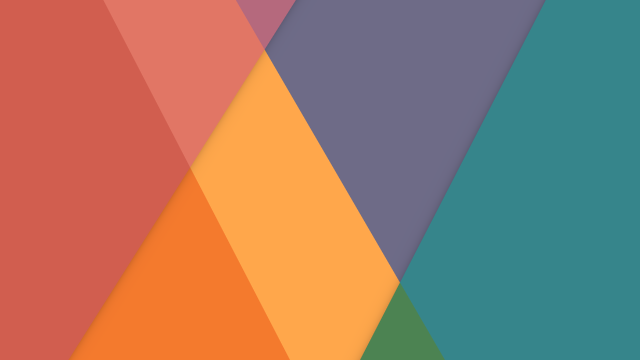
Reproduce this background procedurally as a Shadertoy shader.

```glsl
// Flat overlapping paper bands in warm and cool colours, with soft shadows along the slanted sheet edges.

// Signed distance to a slanted line through the bottom and top of the canvas; positive on its right.
float slant(vec2 p, float bottom, float top) {
    return (p.x - mix(bottom, top, p.y)) / length(vec2(1.0, top - bottom));
}

// Antialiased coverage of the right side of a line.
float cover(float d) {
    return clamp(d * iResolution.y + 0.5, 0.0, 1.0);
}

// Darkening that fades with distance from a raised edge.
float shadow(float d) {
    return 1.0 - 0.14 * exp(-max(d, 0.0) / 0.011);
}

void mainImage(out vec4 fragColor, in vec2 fragCoord) {
    vec2 p = fragCoord / iResolution.xy * vec2(16.0 / 9.0, 1.0);

    // Four edges: two sheets and the two sides of the translucent stripe
    float redEdge = slant(p, 0.190, 0.822);
    float tealEdge = slant(p, 1.000, 1.516);
    float stripeIn = cover(slant(p, 0.8056, 0.287));
    float stripeOut = cover(slant(p, 1.236, 0.655));

    // Middle sheet: orange, pale stripe, violet
    vec3 middle = mix(vec3(0.957, 0.478, 0.178), vec3(1.0, 0.655, 0.294), stripeIn);
    middle = mix(middle, vec3(0.43, 0.42, 0.53), stripeOut);
    middle *= shadow(redEdge) * shadow(-tealEdge);

    // Left sheet: red, pale stripe, rose
    vec3 left = mix(vec3(0.82, 0.37, 0.31), vec3(0.882, 0.463, 0.396), stripeIn);
    left = mix(left, vec3(0.71, 0.41, 0.49), stripeOut);

    // Right sheet: green under the stripe, teal beyond
    vec3 right = mix(vec3(0.30, 0.515, 0.32), vec3(0.21, 0.52, 0.545), stripeOut);

    vec3 colour = mix(left, middle, cover(redEdge));
    colour = mix(colour, right, cover(tealEdge));
    fragColor = vec4(colour, 1.0);
}
```
